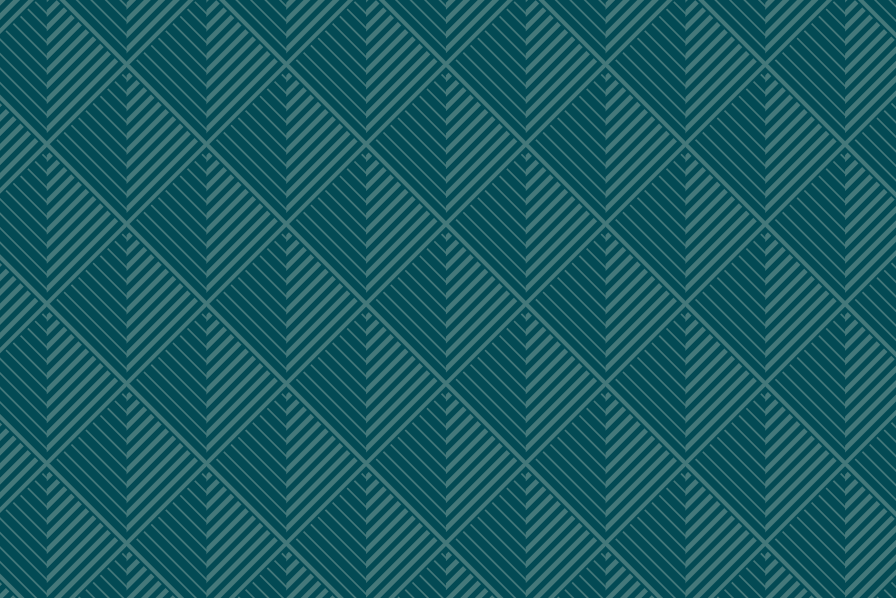
Give the GLSL for this pattern, as a Shadertoy shader.

```glsl
// Diamond lattice of folded tiles: thin stripes on the left half of each tile,
// broad stripes on the right half, meeting in chevrons on the vertical axis.
// Rotated lattice coordinates turn every line into a one-dimensional distance.

#define PERIOD 0.267            // tile diagonal, in canvas heights
#define SHIFT vec2(-0.013, 0.47) // lattice crossing from the centre, in tiles
#define STRIPES 11.0            // stripes per tile
#define THIN 0.17               // left stripe width, share of its spacing
#define THICK 0.48              // right stripe width, share of its spacing
#define BORDER 0.036            // width of the lattice lines, in tiles
#define GAP 0.036               // clear margin inside the tile edge, in tiles
#define GROUND vec3(0.01, 0.29, 0.33)
#define LINE vec3(0.27, 0.47, 0.48)

// Coverage of a region whose signed depth is positive inside
float cover(float depth, float pixel) {
    return clamp(depth / pixel + 0.5, 0.0, 1.0);
}

// Stripes parallel to the lower edges, given the depth from that edge
float stripes(float depth, float width, float pixel) {
    float offAxis = abs(fract(depth * STRIPES + 0.5) - 0.5);
    return cover((0.5 * width - offAxis) / STRIPES, pixel);
}

void mainImage(out vec4 fragColor, in vec2 fragCoord) {
    vec2 p = (fragCoord - 0.5 * iResolution.xy) / (iResolution.y * PERIOD) - SHIFT;
    float pixel = sqrt(2.0) / (iResolution.y * PERIOD);

    // Diagonal coordinates inside one tile
    vec2 tile = fract(vec2(p.x + p.y, p.x - p.y));
    float lower = min(tile.x, 1.0 - tile.y);
    float upper = min(tile.y, 1.0 - tile.x);
    float edge = min(lower, upper);

    // Thin left half, broad right half
    float rightHalf = cover(tile.x + tile.y - 1.0, pixel * sqrt(2.0));
    float chevrons = mix(stripes(lower, THIN, pixel),
                         stripes(lower, THICK, pixel), rightHalf);
    chevrons *= cover(edge - GAP, pixel);

    // Lattice lines over the stripes
    float lattice = cover(0.5 * BORDER - edge, pixel);
    fragColor = vec4(mix(GROUND, LINE, max(chevrons, lattice)), 1.0);
}
```
